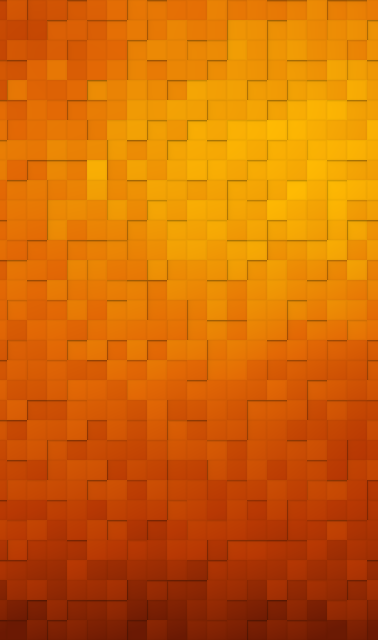
Write a WebGL 1 fragment shader that draws this background.

```glsl
precision highp float;

uniform vec2 u_resolution;

float hash(vec2 cell) {
  return fract(sin(dot(cell, vec2(12.99, 78.23))) * 4375.85);
}

// Soft elliptical spot, 1 at its centre
float spot(vec2 uv, vec2 centre, vec2 radius) {
  vec2 d = (uv - centre) / radius;
  return exp(-dot(d, d));
}

// Broad light: dark floor, warm glow at upper right, dim corners
float lightField(vec2 uv) {
  float light = 0.58 * (1.0 - exp(-4.5 * max(uv.y, 0.0)));
  light += 0.44 * spot(uv, vec2(0.76, 0.74), vec2(0.65, 0.26));
  light -= 0.20 * spot(uv, vec2(0.0, 0.96), vec2(0.35, 0.14));
  light -= 0.11 * spot(uv, vec2(1.0, 0.35), vec2(0.28, 0.11));
  return light + 0.06 * spot(uv, vec2(0.4, 0.46), vec2(0.4, 0.12));
}

// Tile relief: layered sines keep neighbouring tiles related
float relief(vec2 cell) {
  float wave = sin(cell.x * 1.3 + cell.y * 0.7) + sin(cell.y * 1.7 - cell.x * 0.6);
  return 0.16 * wave + hash(cell + 31.0);
}

// Shadow cast across an edge by a higher neighbour
float castShadow(float rise, float dist, float pixel) {
  float line = 1.0 - smoothstep(0.03, 0.06 + pixel, dist);
  float falloff = exp(-dist * 9.0);
  return smoothstep(0.15, 0.6, rise) * (0.17 * line + 0.07 * falloff);
}

vec3 fireRamp(float t) {
  vec3 umber = vec3(0.42, 0.10, 0.01);
  vec3 rust = vec3(0.72, 0.22, 0.01);
  vec3 orange = vec3(0.89, 0.41, 0.02);
  vec3 amber = vec3(0.95, 0.63, 0.02);
  vec3 gold = vec3(1.0, 0.73, 0.01);
  vec3 color = mix(umber, rust, clamp(t / 0.3, 0.0, 1.0));
  color = mix(color, orange, clamp((t - 0.3) / 0.32, 0.0, 1.0));
  color = mix(color, amber, clamp((t - 0.62) / 0.28, 0.0, 1.0));
  return mix(color, gold, clamp((t - 0.9) / 0.15, 0.0, 1.0));
}

void main() {
  vec2 uv = gl_FragCoord.xy / u_resolution;
  float aspect = u_resolution.x / u_resolution.y;
  float pixel = 32.0 / u_resolution.y;

  // Square tiles, 32 rows high
  vec2 grid = gl_FragCoord.xy * pixel - vec2(0.33, 0.0);
  vec2 cell = floor(grid);
  vec2 local = fract(grid);
  vec2 centre = (cell + vec2(0.83, 0.5)) / vec2(32.0 * aspect, 32.0);

  // Tile tone, with sparse bright tiles at upper left
  float light = mix(lightField(uv), lightField(centre), 0.5);
  light += (hash(cell) - 0.5) * 0.13;
  float accent = smoothstep(0.86, 0.96, hash(cell + 7.0));
  light += 0.2 * accent * spot(centre, vec2(0.15, 0.77), vec2(0.25, 0.13));
  light += 0.02 * (local.y - local.x);

  // Faint seams around every tile
  vec2 edge = min(local, 1.0 - local);
  float seam = 1.0 - smoothstep(0.0, 0.05 + pixel, min(edge.x, edge.y));
  vec3 color = fireRamp(light) * (1.0 - 0.035 * seam);

  // Stepped shadows below and to the right of raised tiles
  float height = relief(cell);
  float above = relief(cell + vec2(0.0, 1.0)) - height;
  float beside = relief(cell - vec2(1.0, 0.0)) - height;
  float shade = max(castShadow(above, 1.0 - local.y, pixel),
                    castShadow(beside, local.x, pixel));
  gl_FragColor = vec4(color * (1.0 - 1.3 * shade), 1.0);
}
```
